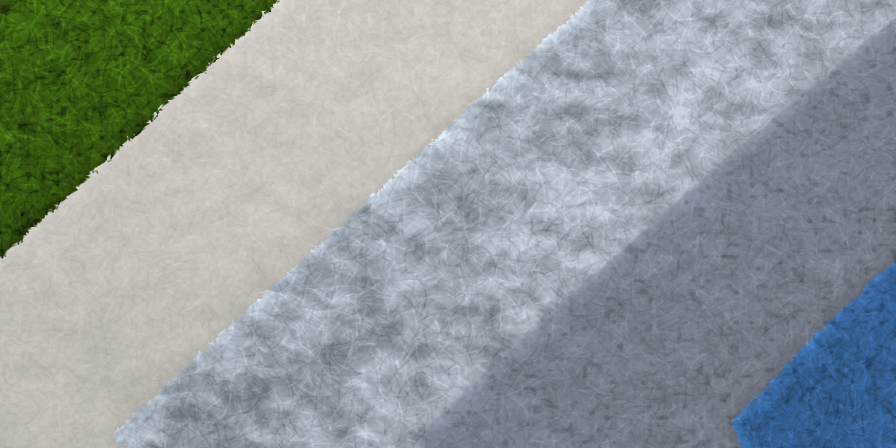
This texture is drawn by a Shadertoy shader. Its source:

```glsl
// Overlapping diagonal sheets of felt: green, cream, marled grey, slate and blue.
#define GREEN vec3(0.225, 0.36, 0.065)
#define CREAM vec3(0.765, 0.75, 0.725)
#define MARL_DARK vec3(0.44, 0.48, 0.515)
#define MARL_LIGHT vec3(0.73, 0.77, 0.82)
#define SLATE vec3(0.465, 0.485, 0.54)
#define BLUE vec3(0.20, 0.365, 0.56)
#define FIBRE_LAYERS 5
#define FIBRE_SCALE 20.0
#define FIBRE_WIDTH 0.0032
#define FUZZ 0.006
#define CORNER_RADIUS 0.012

float hash(vec2 p) {
    return fract(sin(dot(p, vec2(127.1, 311.7))) * 43758.5453);
}

float noise(vec2 p) {
    vec2 i = floor(p), f = fract(p);
    f = f * f * (3.0 - 2.0 * f);
    return mix(mix(hash(i), hash(i + vec2(1, 0)), f.x),
               mix(hash(i + vec2(0, 1)), hash(i + vec2(1, 1)), f.x), f.y);
}

float fbm(vec2 p) {
    float sum = 0.0, amp = 0.5;
    for (int i = 0; i < 4; i++) {
        sum += amp * noise(p);
        p = mat2(1.6, 1.2, -1.2, 1.6) * p + 7.3;
        amp *= 0.55;
    }
    return sum / 1.01;
}

// Signed sum of short, curved hairs: positive is light, negative is dark.
float fibres(vec2 p, float pixel) {
    float sum = 0.0;
    float width = max(FIBRE_WIDTH, pixel * 0.9);
    for (int layer = 0; layer < FIBRE_LAYERS; layer++) {
        float scale = FIBRE_SCALE + 4.0 * float(layer);
        vec2 q = p * scale + 13.7 * float(layer);
        vec2 cell = floor(q);
        for (int k = 0; k < 9; k++) {
            vec2 id = cell + vec2(k % 3 - 1, k / 3 - 1);
            float seed = hash(id + 0.37 * float(layer));
            float angle = 6.2832 * hash(id + 5.1);
            vec2 along = vec2(cos(angle), sin(angle) * 0.85);
            vec2 r = q - id - vec2(seed, hash(id + 9.4));
            float t = dot(r, along);
            float bend = (seed - 0.5) * t * t;
            float across = abs(dot(r, vec2(-along.y, along.x)) - bend);
            float hair = smoothstep(width * scale, 0.0, across)
                       * smoothstep(0.85, 0.4, abs(t));
            sum += hair * (fract(seed * 17.0) < 0.5 ? -1.0 : 1.0);
        }
    }
    return sum;
}

// Depth inside a sheet with a rounded corner, a long side and a cut end.
float sheetDepth(vec2 p, vec2 corner, vec2 side, vec2 end, float bow) {
    vec2 q = p - corner, e = normalize(side), f = normalize(end);
    float t = clamp(dot(q, e) / length(side), 0.0, 1.0);
    vec2 d = vec2(dot(q, vec2(e.y, -e.x)) + 4.0 * bow * t * (1.0 - t),
                  dot(q, vec2(-f.y, f.x)));
    vec2 a = CORNER_RADIUS - d;
    return CORNER_RADIUS - length(max(a, 0.0)) - min(max(a.x, a.y), 0.0);
}

// Lay a sheet over the colour below, with a soft shadow and a pale rim.
vec3 layOver(vec3 below, vec3 felt, float depth, float shade, float rim, float pixel) {
    below *= 1.0 - shade * exp(-max(-depth, 0.0) * 55.0);
    felt *= 1.0 + rim * exp(-max(depth, 0.0) * 50.0);
    float blur = max(0.0035, pixel);
    return mix(below, felt, smoothstep(-blur, blur, depth));
}

void mainImage(out vec4 fragColor, in vec2 fragCoord) {
    vec2 p = fragCoord / iResolution.y;
    float pixel = 1.0 / iResolution.y;

    // Shared fabric texture
    float hairs = fibres(p, pixel);
    vec2 warp = vec2(noise(p * 30.0), noise(p * 30.0 + 40.0)) * 0.02;
    float mottle = fbm((p + warp) * vec2(17.0, 26.0)) - 0.5;
    float grain = noise(p * 115.0) - 0.5;
    float cloud = fbm(p * 4.0 + 3.0) - 0.5;
    float pores = smoothstep(0.70, 0.92, noise(p * vec2(62.0, 75.0) + 21.0));
    float fray = FUZZ * (0.55 * hairs + 1.2 * (noise(p * 75.0) - 0.5));

    // Surface of each sheet
    vec3 green = GREEN * (1.0 + 0.16 * hairs + 0.35 * mottle + 0.3 * grain - 0.3 * pores);
    green *= 0.93 + 0.25 * (p.y - 0.6);
    vec3 cream = CREAM * (1.0 + 0.022 * hairs + 0.10 * mottle + 0.05 * grain + 0.05 * cloud);
    cream *= 0.97 + 0.07 * p.y;
    float marlMix = 0.60 + 1.35 * mottle + 0.5 * cloud + 0.15 * hairs + 0.22 * grain
                  + 0.14 * (p.x - 1.1);
    vec3 marl = mix(MARL_DARK, MARL_LIGHT, clamp(marlMix, -0.1, 1.2));
    vec3 slate = SLATE * (1.0 + 0.055 * hairs + 0.16 * mottle + 0.10 * grain
                          + 0.08 * cloud - 0.13 * pores);
    vec3 blue = BLUE * (1.0 + 0.09 * hairs + 0.25 * mottle + 0.15 * grain - 0.16 * pores);

    // Stack from the back to the front
    float creamDepth = sheetDepth(p, vec2(-0.625, -0.156), vec2(1.25, 1.156), vec2(1, -1), 0.0);
    float marlDepth = sheetDepth(p, vec2(0.25, 0.03), vec2(1.065, 0.97), vec2(1, -1), 0.003);
    float slateDepth = sheetDepth(p, vec2(0.93, 0.025), vec2(1.07, 0.936), vec2(0.4, -1), 0.013);
    float blueDepth = sheetDepth(p, vec2(1.628, 0.052), vec2(0.372, 0.37), vec2(0.6, -1), 0.005);
    vec3 col = layOver(green, cream, creamDepth + fray, 0.30, 0.07, pixel);
    col = layOver(col, marl, marlDepth + fray, 0.07, 0.24, pixel);
    col = layOver(col, slate, slateDepth + fray, 0.08, 0.20, pixel);
    col = layOver(col, blue, blueDepth + fray, 0.16, 0.28, pixel);

    fragColor = vec4(clamp(col, 0.0, 1.0), 1.0);
}
```
